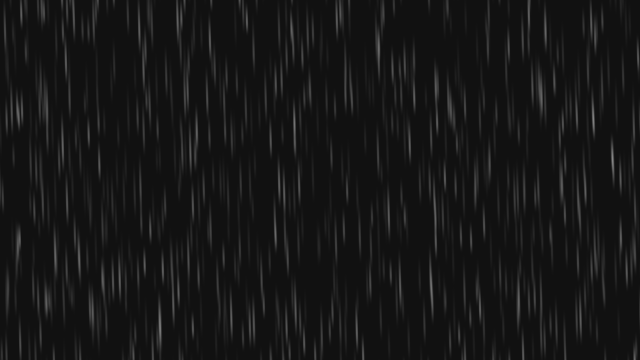
Reproduce this texture procedurally as a Shadertoy shader.

```glsl
const vec3 NIGHT = vec3(0.067);
const vec3 RAIN_TINT = vec3(1.0);
const int LAYERS = 4;
const float COLUMN_WIDTH = 0.016;   // all lengths in canvas heights
const float DROP_PERIOD = 0.30;
const float DROP_SHARE = 0.43;      // filled part of the cells
const float HALF_WIDTH = 0.0051;
const float SIDE_JITTER = 0.0055;
const float MIN_LENGTH = 0.09;
const float MAX_LENGTH = 0.20;
const float MIN_GLOW = 0.05;
const float MAX_GLOW = 0.32;
const float LEAN = 0.025;
const float HEAD = 0.40;            // brightest point, from the lower end

float hash(vec3 p) {
    p = fract(p * vec3(0.1031, 0.1030, 0.0973));
    p += dot(p, p.yzx + 33.33);
    return fract((p.x + p.y) * p.z);
}

// One streak: soft across, tapered along, longer tail at the top
float streak(vec2 p, float len) {
    float across = max(1.0 - pow(p.x / HALF_WIDTH, 2.0), 0.0);
    float along = p.y / len;
    float taper = smoothstep(0.0, HEAD, along) * (1.0 - smoothstep(HEAD, 1.0, along));
    return across * across * taper;
}

// One sheet of columns, each shifted vertically by its own amount
float rainLayer(vec2 p, float layer) {
    p.x += COLUMN_WIDTH * hash(vec3(layer, 7.0, 3.0));
    float column = floor(p.x / COLUMN_WIDTH);
    p.y += DROP_PERIOD * hash(vec3(column, layer, 11.0));
    float row = floor(p.y / DROP_PERIOD);
    vec3 cell = vec3(column + 40.0, row + 10.0, layer * 17.0 + 5.0);

    float present = step(hash(cell), DROP_SHARE);
    float len = mix(MIN_LENGTH, MAX_LENGTH, hash(cell + 101.0));
    float strength = hash(cell + 211.0);
    float glow = mix(MIN_GLOW, MAX_GLOW, strength * strength);

    vec2 local = p - vec2(column + 0.5, row) * vec2(COLUMN_WIDTH, DROP_PERIOD);
    local.x -= SIDE_JITTER * (hash(cell + 307.0) - 0.5);
    local.y -= (DROP_PERIOD - len) * hash(cell + 401.0);
    return present * glow * streak(local, len);
}

void mainImage(out vec4 fragColor, in vec2 fragCoord) {
    vec2 p = fragCoord / iResolution.y;
    p.x += LEAN * p.y;

    float rain = 0.0;
    for (int i = 0; i < LAYERS; i++) {
        rain += rainLayer(p, float(i));
    }
    fragColor = vec4(NIGHT + RAIN_TINT * rain, 1.0);
}
```
